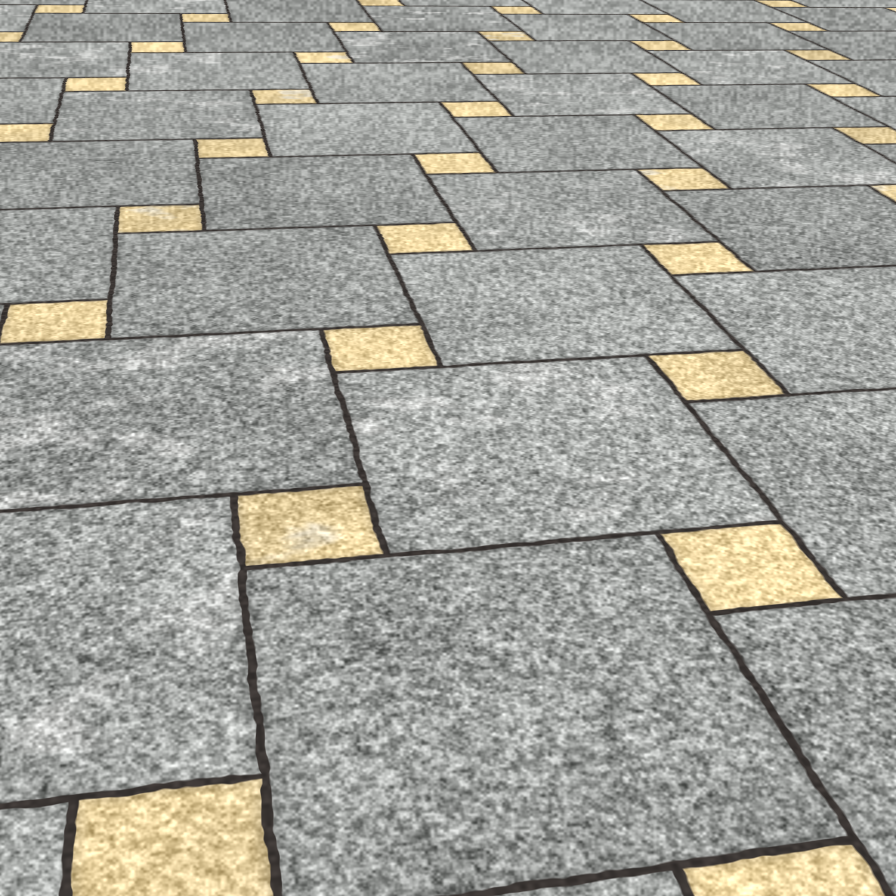
A Shadertoy shader for this texture:

```glsl
// Sunlit paving seen in perspective: large grey slabs with small sandy setts.
// A projective map takes the canvas to the ground, where a two-square tiling
// is evaluated over a lattice; layered value noise adds grain, stains and scuffs.

const float SLAB = 3.0;          // slab side, in sett sides
const float SETT = 1.0;
const float HALF_JOINT = 0.024;
const vec3 GREY  = vec3(0.625, 0.635, 0.625);
const vec3 SAND  = vec3(0.925, 0.835, 0.635);
const vec3 JOINT = vec3(0.23, 0.21, 0.20);
const vec3 SCUFF = vec3(0.88, 0.88, 0.87);

float hash(vec2 p) {
    vec3 q = fract(p.xyx * 0.1031);
    q += dot(q, q.yzx + 33.33);
    return fract((q.x + q.y) * q.z);
}

float noise(vec2 p) {
    vec2 i = floor(p), f = fract(p);
    f = f * f * (3.0 - 2.0 * f);
    return mix(mix(hash(i), hash(i + vec2(1, 0)), f.x),
               mix(hash(i + vec2(0, 1)), hash(i + vec2(1, 1)), f.x), f.y);
}

float fbm(vec2 p) {
    float sum = 0.0, amp = 0.5;
    for (int i = 0; i < 4; i++) {
        sum += amp * noise(p);
        p = mat2(1.6, 1.2, -1.2, 1.6) * p + 7.3;
        amp *= 0.5;
    }
    return sum / 0.9375;
}

// Ground position (x right, y towards the viewer) under a canvas point
vec2 groundAt(vec2 uv) {
    mat3 groundToCanvas = mat3(0.1719, 0.0007, 0.0238,
                              -0.0171, 0.0280, -0.1006,
                               0.2695, 0.6348, 1.0);
    vec3 g = inverse(groundToCanvas) * vec3(uv.x, 1.0 - uv.y, 1.0);
    return g.xy / g.z;
}

// Distance to the sides of a square along each axis, positive inside
vec2 sideDistance(vec2 p, vec2 corner, float size) {
    return 0.5 * size - abs(p - corner - 0.5 * size);
}

// Finds the paver holding p: side distances, lattice id, and 1 for a sett
void findPaver(vec2 p, out vec2 sides, out vec2 id, out float isSett) {
    vec2 across = vec2(SLAB, SETT), away = vec2(SETT, -SLAB);
    vec2 base = floor(vec2(dot(p, across), dot(p, away)) / dot(across, across));
    float best = -1e3;
    for (int j = -1; j <= 1; j++)
    for (int i = -1; i <= 1; i++) {
        vec2 cell = base + vec2(i, j);
        vec2 corner = cell.x * across + cell.y * away;
        for (int kind = 0; kind < 2; kind++) {
            float k = float(kind);
            vec2 s = sideDistance(p, corner - vec2(0.0, k * SETT), mix(SLAB, SETT, k));
            float inside = min(s.x, s.y);
            if (inside > best) {
                best = inside;
                sides = s;
                id = cell;
                isSett = k;
            }
        }
    }
}

// Ground grain that fades once its cells shrink below a pixel
float grain(vec2 p, float frequency, float footprint) {
    float fade = exp(-0.9 * pow(frequency * footprint, 2.0));
    return (noise(p * frequency) - 0.5) * fade;
}

void mainImage(out vec4 fragColor, in vec2 fragCoord) {
    vec2 uv = fragCoord / iResolution.xy;
    vec2 ground = groundAt(uv);
    vec2 pixel = fwidth(ground);
    float footprint = max(pixel.x, pixel.y);

    // Slightly uneven outlines
    vec2 wobble = vec2(noise(ground * 5.0), noise(ground * 5.0 + 31.7)) - 0.5;
    vec2 sides, id;
    float isSett;
    findPaver(ground + 0.022 * wobble, sides, id, isSett);

    // Base colour, varied from paver to paver
    float tint = hash(id + 17.0 + 51.0 * isSett);
    vec3 color = mix(GREY, SAND, isSett);
    color *= 1.0 + 0.10 * (tint - 0.5);

    // Broad stains and pale scuffs on a few pavers
    color *= 1.0 + 0.22 * (fbm(ground * 1.1 + id * 3.7) - 0.5);
    float scuffed = step(0.78, hash(id + 83.0 + 29.0 * isSett));
    float scuff = smoothstep(0.56, 0.80, fbm(ground * vec2(1.8, 2.6) + 11.0));
    color = mix(color, SCUFF, 0.55 * scuffed * scuff);

    // Aggregate: coarse and fine ground grain plus a fine even speckle
    float speckle = 0.30 * grain(ground, 19.0, footprint)
                  + 0.34 * grain(ground + 5.1, 39.0, footprint)
                  + 0.22 * (noise(uv * vec2(290.0, 330.0)) - 0.5);
    color += speckle * mix(1.0, 0.8, isSett);

    // Worn edges, then the dark ragged joints
    float edge = min(sides.x, sides.y);
    color *= mix(0.86, 1.0, smoothstep(0.0, 0.11, edge));
    float gap = HALF_JOINT * (0.75 + 0.7 * noise(ground * 17.0));
    vec2 solid = smoothstep(gap - pixel, gap + pixel, sides);
    vec3 jointColor = JOINT * (0.8 + 0.4 * noise(ground * 30.0));
    color = mix(jointColor, color, solid.x * solid.y);

    fragColor = vec4(clamp(color, 0.0, 1.0), 1.0);
}
```
